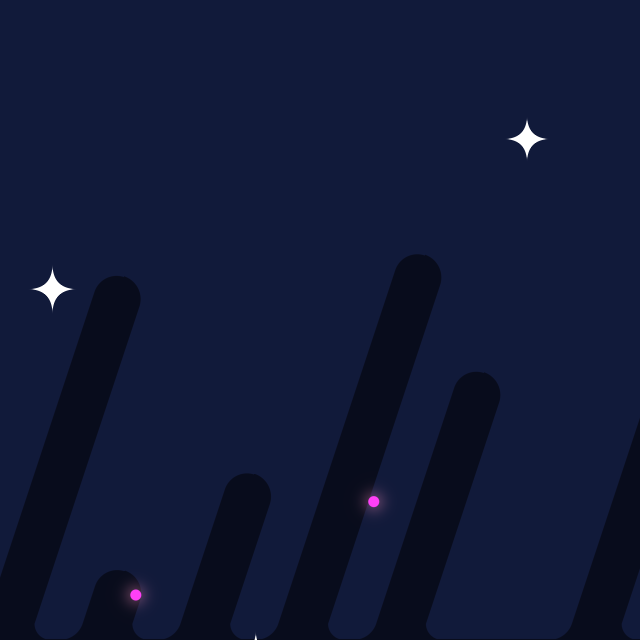
This background is drawn by a WebGL 2 fragment shader. Its source:

```glsl
#version 300 es
precision highp float;
// Night sky with slanted rounded columns rising from the ground, sparkles and glowing dots.

uniform vec2 u_resolution;
out vec4 outColor;

const vec2 SLANT = vec2(0.3140, 0.9494);   // unit direction of the columns
const float COLUMN_RADIUS = 0.0363;

// Capsule with a rounded top and no lower end; side is the signed offset from its axis.
float columnDistance(vec2 p, vec2 top, out float side) {
  vec2 q = p - top;
  side = dot(q, vec2(SLANT.y, -SLANT.x));
  return length(vec2(side, max(dot(q, SLANT), 0.0))) - COLUMN_RADIUS;
}

// Union of two edges whose normals have cosine c, joined by an arc of radius r.
float filletUnion(float a, float b, float c, float r) {
  float u = max(r - a, 0.0), v = max(r - b, 0.0);
  if (u > c * v && v > c * u) {
    return r - sqrt((u * u + v * v - 2.0 * u * v * c) / (1.0 - c * c));
  }
  return min(a, b);
}

// Evenly spaced columns that melt into the ground.
float columnsDistance(vec2 p) {
  float heights[7] = float[7](0.5326, 0.0729, 0.2240, 0.5664, 0.3828, -1.0, 0.62);
  float ground = p.y - 0.0003;
  float d = ground;
  for (int i = 0; i < 7; i++) {
    if (heights[i] < 0.0) continue;
    float footX = 0.006 + 0.1529 * float(i);
    vec2 top = vec2(footX + heights[i] * SLANT.x / SLANT.y, heights[i]);
    float side;
    float column = columnDistance(p, top, side);
    float joined = side > 0.0
      ? filletUnion(column, ground, -SLANT.x, 0.025)
      : filletUnion(column, ground, SLANT.x, 0.037);
    d = min(d, joined);
  }
  return d;
}

// Four-pointed sparkle with concave sides, as coverage.
float sparkle(vec2 p, float size, float pixel) {
  p = abs(p);
  float along = max(p.x, p.y), across = min(p.x, p.y);
  float taper = 1.0 - sqrt(min(along / size, 1.0));
  float halfWidth = size * taper * taper;
  return clamp((halfWidth - across) / pixel + 0.5, 0.0, 1.0)
       * clamp(2.0 * halfWidth / pixel, 0.0, 1.0);
}

void main() {
  float pixel = 1.0 / min(u_resolution.x, u_resolution.y);
  vec2 p = gl_FragCoord.xy / u_resolution;

  // Sky and columns
  vec3 sky = vec3(0.067, 0.101, 0.227);
  vec3 shade = vec3(0.033, 0.047, 0.108);
  vec3 color = mix(shade, sky, smoothstep(-0.7, 0.7, columnsDistance(p) / pixel));

  // Sparkles: x, y, size
  vec3 sparkles[3] = vec3[3](
    vec3(0.8235, 0.7828, 0.0375),
    vec3(0.0820, 0.5482, 0.0395),
    vec3(0.3997, -0.0225, 0.0380));
  for (int i = 0; i < 3; i++) {
    color = mix(color, vec3(1.0), sparkle(p - sparkles[i].xy, sparkles[i].z, pixel));
  }

  // Magenta dots with a soft halo
  vec2 dots[2] = vec2[2](vec2(0.5840, 0.2162), vec2(0.2122, 0.0703));
  for (int i = 0; i < 2; i++) {
    float d = length(p - dots[i]);
    color = mix(color, vec3(1.0, 0.58, 0.75), 0.27 * exp(-d * d / 0.00034));
    color = mix(vec3(1.0, 0.25, 0.97), color, smoothstep(-0.7, 0.7, (d - 0.0086) / pixel));
  }

  outColor = vec4(color, 1.0);
}
```
